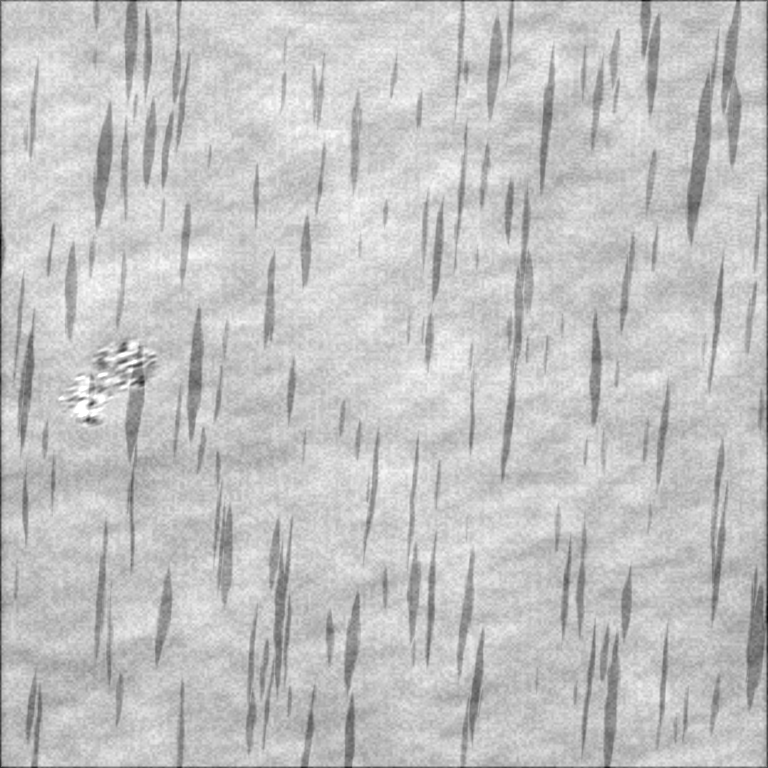
A WebGL 1 fragment shader for this texture:

```glsl
precision highp float;
// Pale grey wood surface with dark, nearly upright spindle-shaped flecks.
uniform vec2 u_resolution;

float hash(vec2 p) {
  return fract(sin(dot(p, vec2(127.1, 311.7))) * 43758.5453);
}

float noise(vec2 p) {
  vec2 i = floor(p), f = fract(p);
  f = f * f * (3.0 - 2.0 * f);
  return mix(mix(hash(i), hash(i + vec2(1.0, 0.0)), f.x),
             mix(hash(i + vec2(0.0, 1.0)), hash(i + 1.0), f.x), f.y);
}

// Noise centred on zero
float ripple(vec2 p) {
  return noise(p) - 0.5;
}

// Darkness of all flecks at p
float flecks(vec2 p) {
  float fray = 0.0035 * ripple(p * vec2(230.0, 40.0));
  float dark = 0.0;
  for (int i = 0; i < 175; i++) {
    float id = float(i) + 1.0;
    vec2 jitter = vec2(hash(vec2(id, 1.0)), hash(vec2(id, 2.0))) - 0.5;
    vec2 center = fract(id * vec2(0.7549, 0.5698) + 0.2 * jitter);
    float size = hash(vec2(id, 3.0));
    float girth = hash(vec2(id, 4.0));
    float halfLength = mix(0.018, 0.112, pow(size, 1.6));
    float halfWidth = mix(0.0028, 0.0115, girth * girth * mix(girth, size, 0.5));
    halfWidth = min(halfWidth, 0.11 * halfLength);

    vec2 q = p - center;
    float t = q.y / halfLength;
    float lean = mix(0.02, 0.12, hash(vec2(id, 5.0)));
    float bend = 0.005 * ripple(vec2(id * 7.0, p.y * 14.0));
    float d = abs(q.x - lean * q.y - bend) - halfWidth * (1.0 - t * t) + fray;
    float body = smoothstep(0.0024, -0.0026, d) * smoothstep(1.05, 0.8, abs(t));
    float depth = mix(0.14, 0.31, 0.6 * size + 0.4 * hash(vec2(id, 6.0)));
    dark = max(dark, body * depth);
  }
  return dark;
}

// Small patch of short bright and dark scratches in two clumps
float scratches(vec2 p) {
  vec2 upper = (p - vec2(0.162, 0.525)) / vec2(0.046, 0.034);
  vec2 lower = (p - vec2(0.112, 0.48)) / vec2(0.034, 0.036);
  float reach = min(dot(upper, upper), dot(lower, lower));
  float mask = smoothstep(1.3, 0.3, reach + 0.8 * ripple(p * 60.0));
  vec2 s = vec2(p.x, p.y - 0.3 * p.x);
  float lines = ripple(s * vec2(75.0, 210.0)) + 0.5 * ripple(s * vec2(130.0, 260.0));
  return mask * lines * 0.75;
}

void main() {
  vec2 p = gl_FragCoord.xy / u_resolution;

  // Cloudy ground, drawn out along a gentle slope
  vec2 s = vec2(p.x + 0.2 * p.y, p.y - 0.2 * p.x);
  float shade = 0.797 + 0.05 * (p.y - 0.5);
  shade += 0.11 * ripple(s * vec2(3.0, 5.0));
  shade += 0.09 * ripple(s * vec2(9.0, 20.0) + 71.0);
  shade += 0.12 * ripple(s * vec2(20.0, 42.0) + 9.0);
  shade += 0.09 * ripple(s * vec2(42.0, 85.0) + 31.0);

  shade += scratches(p);
  shade -= flecks(p);

  // Fine grain
  shade += 0.12 * ripple(p * 310.0);
  shade += 0.06 * ripple(p.yx * 215.0 + 57.0);

  // Thin dark border
  vec2 margin = min(p, 1.0 - p);
  shade -= 0.4 * smoothstep(0.0035, 0.0, min(margin.x, margin.y));
  shade -= 0.1 * smoothstep(0.012, 0.0, margin.x);

  gl_FragColor = vec4(vec3(clamp(shade, 0.0, 1.0)), 1.0);
}
```
